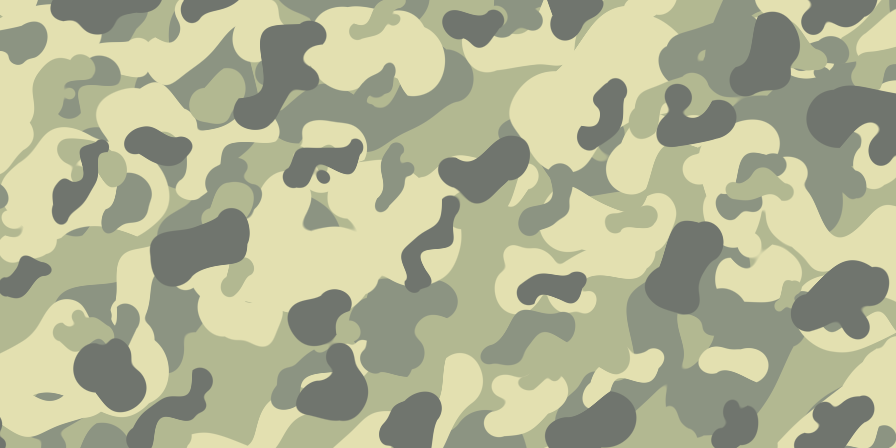
Give the GLSL for this pattern, as a Shadertoy shader.

```glsl
// Woodland camouflage: layered, slanted, wavy blobs in four muted greens.

#define CREAM vec3(0.89, 0.88, 0.69)
#define SAGE  vec3(0.70, 0.72, 0.57)
#define MOSS  vec3(0.55, 0.58, 0.51)
#define DARK  vec3(0.44, 0.46, 0.43)
#define TILT 0.42        // main direction of the blobs, radians
#define TILT_SPREAD 0.65 // deviation from the main direction
#define WARP 0.035       // strength of the outline distortion
#define WARP_FREQ 6.5    // distortion cells per canvas height

float hash(vec2 p) {
    vec3 q = fract(vec3(p.xyx) * vec3(0.1031, 0.1030, 0.0973));
    q += dot(q, q.yzx + 33.33);
    return fract((q.x + q.y) * q.z);
}

float noise(vec2 p) {
    vec2 i = floor(p), f = fract(p);
    f = f * f * f * (f * (f * 6.0 - 15.0) + 10.0);
    return mix(mix(hash(i), hash(i + vec2(1, 0)), f.x),
               mix(hash(i + vec2(0, 1)), hash(i + vec2(1, 1)), f.x), f.y);
}

float smoothMin(float a, float b, float k) {
    float h = max(k - abs(a - b), 0.0) / k;
    return min(a, b) - h * h * k * 0.25;
}

// Wavy capsule with a side lobe, lying along the x axis
float blob(vec2 q, float radius, float halfLength, vec2 id) {
    float phase = 6.283 * hash(id + 11.3);
    float x = clamp(q.x, -halfLength, halfLength);
    float bend = 0.65 * radius * sin(1.15 * x / radius + phase);
    float girth = radius * (1.0 + 0.28 * sin(1.7 * x / radius + 2.3 * phase));
    float body = length(q - vec2(x, bend)) - girth;

    float side = hash(id + 23.7) < 0.5 ? -1.0 : 1.0;
    float along = halfLength * (1.6 * hash(id + 31.9) - 0.8);
    float lobe = length(q - vec2(along, side * 1.15 * radius)) - 0.6 * radius;
    return smoothMin(body, lobe, 0.6 * radius);
}

// Distance to one scattered blob per jittered cell;
// radius is relative to the cell size
float blobLayer(vec2 p, float cellSize, float radius, float seed) {
    p = p / cellSize + seed * vec2(3.17, 5.71);
    vec2 cell = floor(p);
    float d = 4.0;
    for (int j = -1; j <= 1; j++)
    for (int i = -1; i <= 1; i++) {
        vec2 id = cell + vec2(i, j);
        vec2 key = id + seed * 17.0 + 100.0;
        vec2 center = id + 0.5 + 0.7 * (vec2(hash(key), hash(key + 57.1)) - 0.5);
        float angle = TILT + TILT_SPREAD * (2.0 * hash(key + 71.3) - 1.0);
        float c = cos(angle), s = sin(angle);
        vec2 q = mat2(c, -s, s, c) * (p - center);
        float r = radius * mix(0.6, 1.4, hash(key + 83.9));
        float halfLength = radius * mix(0.6, 2.8, hash(key + 97.7));
        d = smoothMin(d, blob(q, r, halfLength, key), 0.06);
    }
    return d * cellSize;
}

vec3 paint(vec3 base, vec3 color, float d) {
    float edge = 0.75 / iResolution.y;
    return mix(color, base, smoothstep(-edge, edge, d));
}

void mainImage(out vec4 fragColor, in vec2 fragCoord) {
    vec2 p = fragCoord / iResolution.y;

    // Gentle distortion makes the outlines irregular
    vec2 w = p * WARP_FREQ;
    p += WARP * (vec2(noise(w + 7.0), noise(w + 43.0)) - 0.5);

    // Broad ground shapes
    vec3 color = SAGE;
    color = paint(color, MOSS, blobLayer(p, 0.40, 0.205, 1.0));
    color = paint(color, CREAM, blobLayer(p, 0.42, 0.178, 2.0));
    color = paint(color, CREAM, blobLayer(p, 0.28, 0.152, 3.0));

    // Small accents, then the dark blobs on top
    color = paint(color, MOSS, blobLayer(p, 0.33, 0.088, 4.0));
    color = paint(color, SAGE, blobLayer(p, 0.30, 0.093, 5.0));
    color = paint(color, DARK, blobLayer(p, 0.29, 0.132, 6.0));

    fragColor = vec4(color, 1.0);
}
```
